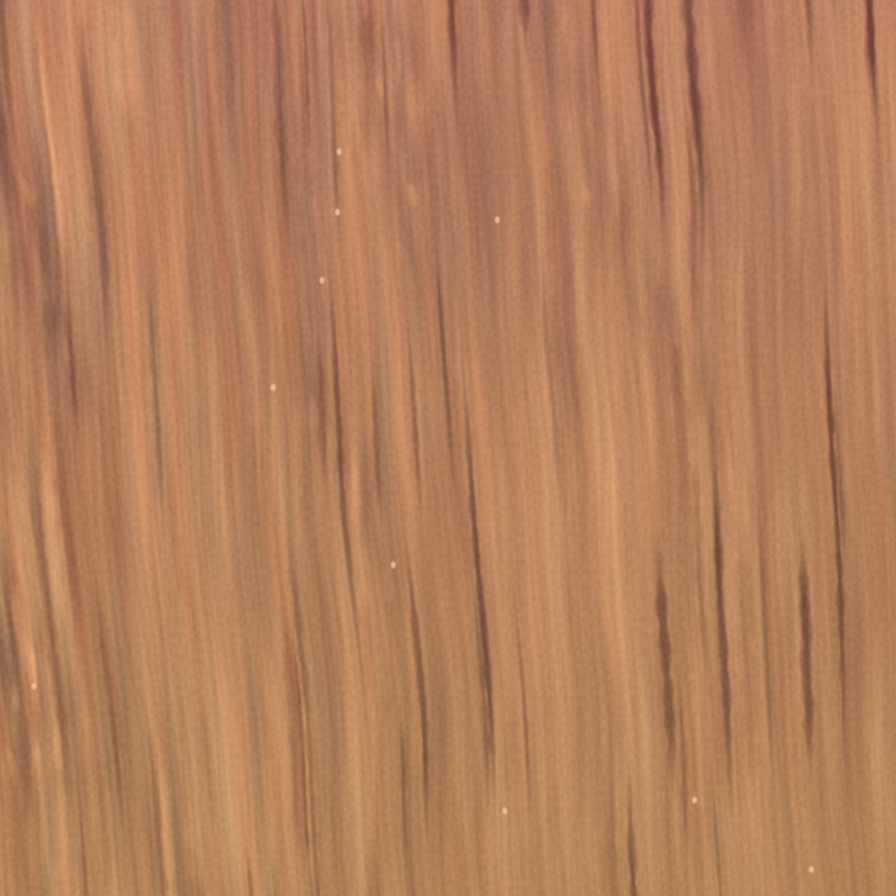
Write a Shadertoy shader that draws this texture.

```glsl
// Oak board with steep, slightly leaning grain: stretched gradient noise makes the
// fibres, tapered strokes in jittered lanes make the dark pores and pale streaks,
// and slanted broken bands add the growth figure.

const vec3 DARK_WOOD  = vec3(0.56, 0.38, 0.29);
const vec3 LIGHT_WOOD = vec3(0.80, 0.58, 0.42);
const vec3 SPARKLE    = vec3(0.96, 0.77, 0.62);

float hash(vec2 p) {
    vec3 q = fract(p.xyx * vec3(0.1031, 0.1030, 0.0973));
    q += dot(q, q.yzx + 33.33);
    return fract((q.x + q.y) * q.z);
}

vec2 gradientAt(vec2 cell) {
    float angle = 6.2832 * hash(cell);
    return vec2(cos(angle), sin(angle));
}

// Gradient noise, roughly -0.7 to 0.7
float noise(vec2 p) {
    vec2 i = floor(p), f = p - i;
    vec2 w = f * f * f * (f * (f * 6.0 - 15.0) + 10.0);
    vec2 e = vec2(0.0, 1.0);
    float a = dot(gradientAt(i), f);
    float b = dot(gradientAt(i + e.yx), f - e.yx);
    float c = dot(gradientAt(i + e.xy), f - e.xy);
    float d = dot(gradientAt(i + e.yy), f - e.yy);
    return mix(mix(a, b, w.x), mix(c, d, w.x), w.y);
}

// Maps the canvas to grain space: x across the fibres, y along them
vec2 grainSpace(vec2 p) {
    float lean = mix(0.088, 0.045, p.x);
    float sway = 0.012 * noise(p * vec2(3.0, 3.5) + 5.0);
    return vec2(p.x + lean * p.y + sway, p.y);
}

// Long tapered strokes, at most one per lane and row
float strokes(vec2 g, float lanes, float rowLength, float halfWidth, float chance, float seed) {
    float lane = floor(g.x * lanes);
    float along = g.y / rowLength + hash(vec2(lane, seed));
    vec2 id = vec2(lane + seed * 7.0, floor(along) + seed);
    float center = (lane + 0.5 + 0.6 * (hash(id + 11.0) - 0.5)) / lanes;
    float reach = mix(0.2, 0.48, hash(id + 23.0));
    float end = abs(fract(along) - 0.5) / reach;
    float taper = 1.0 - smoothstep(0.35, 1.0, end);
    float ragged = 1.0 + 0.9 * noise(vec2(g.x * 60.0, g.y * 38.0) + seed);
    float width = halfWidth * mix(0.6, 1.2, hash(id + 37.0)) * ragged * (0.4 + 0.6 * taper);
    float body = 1.0 - smoothstep(0.1 * width, 1.5 * width + 0.0012, abs(g.x - center));
    return body * taper * step(hash(id + 51.0), chance);
}

// Fibres from broad to hair-fine
float fibres(vec2 g) {
    return 0.30 * noise(g * vec2(9.0, 0.8) + 3.0)
         + 0.40 * noise(g * vec2(38.0, 1.6) + 17.0)
         + 0.34 * noise(g * vec2(92.0, 3.2) + 29.0)
         + 0.24 * noise(g * vec2(185.0, 8.0) + 41.0);
}

// Slanted bands of the growth figure, 0 to 1
float figureBands(vec2 p) {
    float band = noise(vec2((p.x + 0.42 * p.y) * 7.5, p.y * 1.7) + 61.0);
    return smoothstep(0.08, 0.42, band);
}

// Rare tiny reflective dots
float sparkles(vec2 p, float cells, float radius) {
    vec2 id = floor(p * cells);
    vec2 offset = 0.3 + 0.4 * vec2(hash(id + 71.0), hash(id + 83.0));
    float d = length((p * cells - id - offset) * vec2(1.0, 0.75)) / cells;
    return (1.0 - smoothstep(0.3 * radius, radius, d)) * step(hash(id + 97.0), 0.06);
}

void mainImage(out vec4 fragColor, in vec2 fragCoord) {
    vec2 p = fragCoord / iResolution.y;
    vec2 g = grainSpace(p);
    float rightSide = smoothstep(0.25, 0.6, p.x);

    // Fibre tone and fine surface grain
    float tone = 0.67 + fibres(g) * mix(1.05, 0.85, rightSide);
    tone += 0.17 * noise(p * vec2(210.0, 170.0));

    // Growth figure with broken dark and pale flecks
    float figure = figureBands(p);
    float fleck = noise(g * vec2(75.0, 13.0) + 101.0);
    tone -= figure * (0.20 + 0.45 * fleck);
    tone += 0.35 * figure * smoothstep(0.25, 0.5, noise(g * vec2(60.0, 16.0) + 113.0));

    // Pale streaks, soft shadows and crisp pores
    tone += 0.38 * strokes(g, 13.0, 0.45, 0.0065, 0.65, 2.0) * mix(1.0, 0.35, rightSide);
    tone -= 0.30 * strokes(g, 11.0, 0.80, 0.0090, 0.70, 3.0);
    tone -= 0.45 * strokes(g, 19.0, 0.38, 0.0028, 0.55, 5.0);
    tone -= 0.95 * strokes(g, 15.0, 0.72, 0.0046, 0.85, 8.0) * mix(0.5, 1.0, rightSide);

    // Wood colour, rosier at the top and more ochre at the bottom
    vec3 color = mix(DARK_WOOD, LIGHT_WOOD, clamp(tone, -0.5, 1.3));
    color += mix(vec3(-0.008, 0.010, -0.018), vec3(0.010, -0.008, 0.012), p.y);
    float rust = noise(g * vec2(48.0, 3.5) + 127.0);
    color += rust * vec3(0.035, -0.025, -0.025) * mix(1.0, 0.5, rightSide);
    color = mix(color, SPARKLE, 0.8 * sparkles(p, 15.0, 0.0042));

    fragColor = vec4(clamp(color, 0.0, 1.0), 1.0);
}
```
